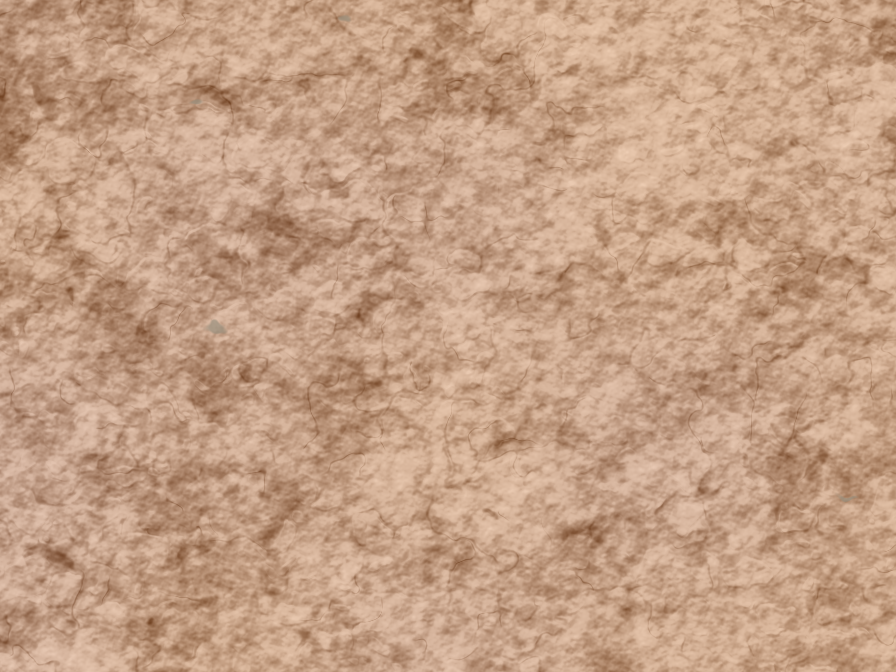
Reproduce this texture procedurally as a WebGL 2 fragment shader.

```glsl
#version 300 es
precision highp float;
// Weathered sandstone: warm tan crust with flaked lumps, hollows, pits and hairline cracks.

uniform vec2 u_resolution;
out vec4 fragColor;

// Integer hash of a cell and a layer number, three values from 0 to 1
vec3 hash3(vec2 cell, int layer) {
    uvec3 v = uvec3(ivec3(ivec2(cell), layer)) * 1664525u + 1013904223u;
    v.x += v.y * v.z; v.y += v.z * v.x; v.z += v.x * v.y;
    v ^= v >> 16u;
    v.x += v.y * v.z; v.y += v.z * v.x; v.z += v.x * v.y;
    return vec3(v & 65535u) / 65535.0;
}

float noise(vec2 p, int layer) {
    vec2 i = floor(p), f = fract(p);
    f = f * f * f * (f * (f * 6.0 - 15.0) + 10.0);
    float low = mix(hash3(i, layer).x, hash3(i + vec2(1, 0), layer).x, f.x);
    float high = mix(hash3(i + vec2(0, 1), layer).x, hash3(i + vec2(1, 1), layer).x, f.x);
    return mix(low, high, f.y);
}

float fbm(vec2 p, int octaves, int layer) {
    float sum = 0.0, total = 0.0, amplitude = 0.5;
    for (int i = 0; i < octaves; i++) {
        sum += amplitude * noise(p, layer + i);
        total += amplitude;
        amplitude *= 0.55;
        p = mat2(1.6, 1.2, -1.2, 1.6) * p + 3.7;
    }
    return sum / total;
}

// Scattered round spots; density is the share of cells that hold one
float spots(vec2 p, float density, float radius, float softness, int layer) {
    float cover = 0.0;
    vec2 base = floor(p);
    for (int y = -1; y <= 1; y++)
    for (int x = -1; x <= 1; x++) {
        vec2 cell = base + vec2(x, y);
        vec3 h = hash3(cell, layer);
        vec2 size = hash3(cell, layer + 1).xy;
        vec2 offset = p - cell - 0.15 - 0.7 * h.xy;
        float edge = radius * (0.5 + 0.5 * size.x);
        float d = length(offset * vec2(0.85, 0.95 + 0.4 * size.y));
        cover = max(cover, step(h.z, density) * (1.0 - smoothstep(edge - softness, edge, d)));
    }
    return cover;
}

vec2 warp(vec2 p) {
    return p + 0.045 * (vec2(fbm(p * 22.0, 3, 20), fbm(p * 22.0, 3, 30)) - 0.5);
}

// Flaked lumps of two sizes, clustered
float lumps(vec2 q) {
    float cluster = smoothstep(0.4, 0.55, noise(q * 6.0, 40));
    float large = spots(q * 15.0, 0.45, 0.55, 0.09, 41);
    float small = spots(q * 34.0, 0.4, 0.48, 0.16, 43);
    return max(cluster * large, (0.35 + 0.35 * cluster) * small);
}

// Thin dark lines along the middle level of a noise, kept where a gate is open
float cracks(vec2 p, float scale, float width, int layer) {
    float gate = smoothstep(0.5, 0.7, noise(p * scale * 0.8, layer));
    return gate * (1.0 - smoothstep(0.0, width, abs(noise(p * scale, layer + 1) - 0.5)));
}

float relief(vec2 p) {
    vec2 q = warp(p);
    return 0.3 * fbm(q * vec2(12.0, 14.0), 4, 50)
         + 0.8 * fbm(p * vec2(24.0, 27.0), 4, 60)
         + 0.065 * lumps(q);
}

void main() {
    vec2 p = gl_FragCoord.xy / u_resolution.y;
    vec2 q = warp(p);

    // Broad stains and rough patches
    float broad = fbm(q * vec2(3.0, 3.8), 3, 70);
    float patches = fbm(q * vec2(12.0, 14.0), 4, 50);
    float tone = -0.020 + 0.11 * (broad - 0.5) + 0.18 * (patches - 0.5);

    // Fine grain and pale lumps
    tone += 0.24 * (fbm(p * 66.0, 3, 80) - 0.5);
    tone += 0.035 * lumps(q);

    // Light from above, a little from the left
    float slope = relief(p) - relief(p + vec2(-0.0012, 0.0032));
    tone += clamp(1.05 * slope, -0.13, 0.08);

    // Hollows, pits and hairline cracks
    float hollow = 1.0 - smoothstep(0.28, 0.42, patches + 0.25 * (broad - 0.5));
    float pit = spots(q * 17.0, 0.07, 0.24, 0.14, 90);
    tone -= 0.05 * hollow + 0.13 * pit;
    tone -= 0.08 * cracks(q, 13.0, 0.05, 94) + 0.09 * cracks(q, 29.0, 0.1, 97);
    tone -= 0.55 * max(tone - 0.04, 0.0);

    // Tan ramp, with drifts between pink and ochre
    vec3 color = vec3(0.80, 0.66, 0.56) + tone * vec3(1.0, 1.13, 1.2);
    float ochre = noise(p * 3.0, 100) - 0.5 + 0.3 * (p.x - 0.67);
    color += ochre * vec3(0.012, 0.004, -0.022);

    // Rare slate flecks
    float fleck = spots(q * vec2(11.0, 17.0), 0.02, 0.2, 0.08, 110);
    color = mix(color, vec3(0.60, 0.56, 0.49), 0.7 * fleck);

    fragColor = vec4(clamp(color, 0.0, 1.0), 1.0);
}
```
